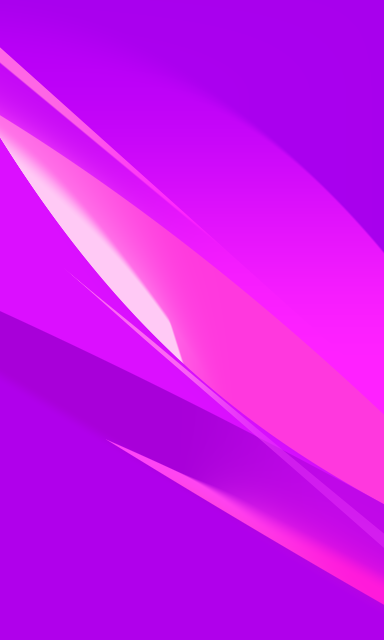
Write a Shadertoy shader that draws this background.

```glsl
// Draws sweeping diagonal ribbons in violet, magenta and pink with a pale glowing leaf.

const vec3 VIOLET = vec3(0.66, 0.00, 0.93);
const vec3 VIOLET_LOW = vec3(0.69, 0.00, 0.92);
const vec3 SHADOW = vec3(0.66, 0.00, 0.85);
const vec3 ORCHID = vec3(0.73, 0.00, 0.97);
const vec3 MAGENTA = vec3(0.86, 0.06, 1.00);
const vec3 FUCHSIA = vec3(1.00, 0.13, 1.00);
const vec3 PINK = vec3(1.00, 0.22, 0.87);
const vec3 ROSE = vec3(1.00, 0.40, 0.90);
const vec3 PALE = vec3(1.00, 0.79, 0.96);

// Edge curves: height = a + b x + c x^2 + d x^3
const vec4 DOME = vec4(0.955, -0.06, -0.208, -0.082);
const vec4 RIBBON_TOP = vec4(0.820, -0.37, -0.098, 0.0);
const vec4 RIBBON_BASE = vec4(0.785, -0.96, 0.53, -0.143);
const vec4 LEAF_TOP = vec4(0.785, -0.45, -0.45, 0.0);
const vec4 SHADE_TOP = vec4(0.514, -0.275, -0.027, 0.0);
const vec4 SHADE_BASE = vec4(0.414, -0.36, 0.0, 0.0);
const vec4 RAY_TOP = vec4(0.926, -0.538, 0.0, 0.0);
const vec4 NEEDLE = vec4(0.666, -0.511, 0.0, 0.0);
const vec4 BLADE_TOP = vec4(0.382, -0.236, -0.046, 0.0);
const vec4 BLADE_BASE = vec4(0.417, -0.380, 0.018, 0.0);
const float BLADE_TIP = 0.276;
const float NEEDLE_TIP = 0.163;

float curve(vec4 k, float x) {
    return k.x + x * (k.y + x * (k.z + x * k.w));
}

// Coverage of the positive side of a signed height
float cover(float d, float softness) {
    float w = softness + 0.8 / iResolution.y;
    return smoothstep(-w, w, d);
}

void mainImage(out vec4 fragColor, in vec2 fragCoord) {
    vec2 p = fragCoord / iResolution.xy;
    float x = p.x, y = p.y;

    // Dark sky and the bright dome, soft on the left
    vec3 col = mix(VIOLET, ORCHID, 0.35 * (1.0 - x) * smoothstep(1.05, 0.85, y));
    vec3 dome = mix(ORCHID, FUCHSIA, smoothstep(0.93, 0.42, y));
    float domeSoft = mix(0.055, 0.002, smoothstep(0.0, 0.85, x));
    col = mix(col, dome, cover(curve(DOME, x) - y, domeSoft));

    // Fan under the ray: shaded beside it, glowing towards the ribbon
    float underRay = curve(RAY_TOP, x) - y;
    float aboveRibbon = y - curve(RIBBON_TOP, x);
    float fanFade = smoothstep(0.62, 0.1, x);
    vec3 fan = mix(dome, vec3(0.77, 0.03, 0.96), fanFade * 0.8);
    fan = mix(fan, vec3(0.93, 0.22, 0.98), fanFade * 0.7 * exp(-max(aboveRibbon, 0.0) / 0.03));
    fan = mix(fan, FUCHSIA, 0.35 * (1.0 - fanFade));
    col = mix(col, fan, cover(underRay, 0.0));

    // Tapering pink ray
    float rayWidth = 0.024 * max(1.0 - x / 0.6, 0.0);
    float ray = cover(underRay, 0.0) * cover(rayWidth - underRay, 0.001);
    vec3 rayColor = mix(ROSE, FUCHSIA, smoothstep(0.1, 0.55, x));
    col = mix(col, rayColor, ray * smoothstep(0.62, 0.45, x));

    // Pink ribbon with the glow around the leaf
    float aboveLeaf = y - curve(LEAF_TOP, x);
    float glowReach = mix(0.035, 0.06, smoothstep(0.05, 0.35, x));
    float glow = exp(-max(aboveLeaf, 0.0) / glowReach) * smoothstep(0.62, 0.36, x);
    vec3 ribbon = mix(ROSE, PINK, smoothstep(0.0, 0.5, x));
    ribbon = mix(ribbon, vec3(1.0, 0.52, 0.92), 0.75 * glow);

    // Pale leaf, cut by a slanted end
    float leafEnd = 0.4456 + (0.492 - y) * 0.521 - x;
    float leafSoft = mix(0.022, 0.004, smoothstep(0.1, 0.43, x));
    float leaf = cover(-aboveLeaf, leafSoft) * cover(leafEnd, 0.002);
    ribbon = mix(ribbon, PALE, leaf);
    col = mix(col, ribbon, cover(-aboveRibbon, 0.0));

    // Magenta field below the ribbon
    float belowRibbon = curve(RIBBON_BASE, x) - y;
    vec3 field = mix(MAGENTA, VIOLET, 0.2 * exp(-max(belowRibbon, 0.0) / 0.02) * x);
    col = mix(col, field, cover(belowRibbon, 0.0));

    // Lower violet ground with its shaded band
    float shadeBase = curve(SHADE_BASE, x);
    vec3 ground = mix(VIOLET_LOW, SHADOW, cover(y - shadeBase, 0.012));
    ground = mix(ground, vec3(0.75, 0.03, 0.91), smoothstep(0.45, 0.9, x) * cover(y - shadeBase, 0.02));
    col = mix(col, ground, cover(curve(SHADE_TOP, x) - y, 0.0));

    // Blade: crisp near its tip, melting upwards to the right
    float aboveBlade = y - curve(BLADE_TOP, x);
    float melt = smoothstep(0.46, 0.72, x);
    float bladeTop = cover(-aboveBlade, 0.024 * melt);
    float halo = 0.45 * melt * exp(-max(aboveBlade, 0.0) / 0.03);
    float aboveBase = y - curve(BLADE_BASE, x);
    float inBlade = cover(aboveBase, 0.0) * cover(x - BLADE_TIP, 0.001);
    vec3 blade = mix(vec3(1.0, 0.27, 0.97), vec3(1.0, 0.10, 0.86), smoothstep(0.5, 0.95, x));
    blade = mix(blade, vec3(1.0, 0.25, 0.80), exp(-max(aboveBase, 0.0) / 0.015) * smoothstep(0.35, 0.55, x) * (1.0 - x));
    col = mix(col, blade, inBlade * max(bladeTop, halo));

    // Needle: bright at first, translucent as it widens
    float run = max(x - NEEDLE_TIP, 0.0);
    float needleHalf = 0.0035 * smoothstep(0.0, 0.25, run) + 0.011 * run * run;
    float needle = cover(needleHalf - abs(y - curve(NEEDLE, x)), 0.0);
    needle *= smoothstep(0.0, 0.04, run);
    vec3 needleColor = mix(vec3(1.0, 0.43, 0.95), vec3(0.92, 0.22, 0.98), smoothstep(0.4, 0.75, x));
    col = mix(col, needleColor, needle * mix(0.95, 0.42, smoothstep(0.45, 0.8, x)));

    fragColor = vec4(col, 1.0);
}
```
